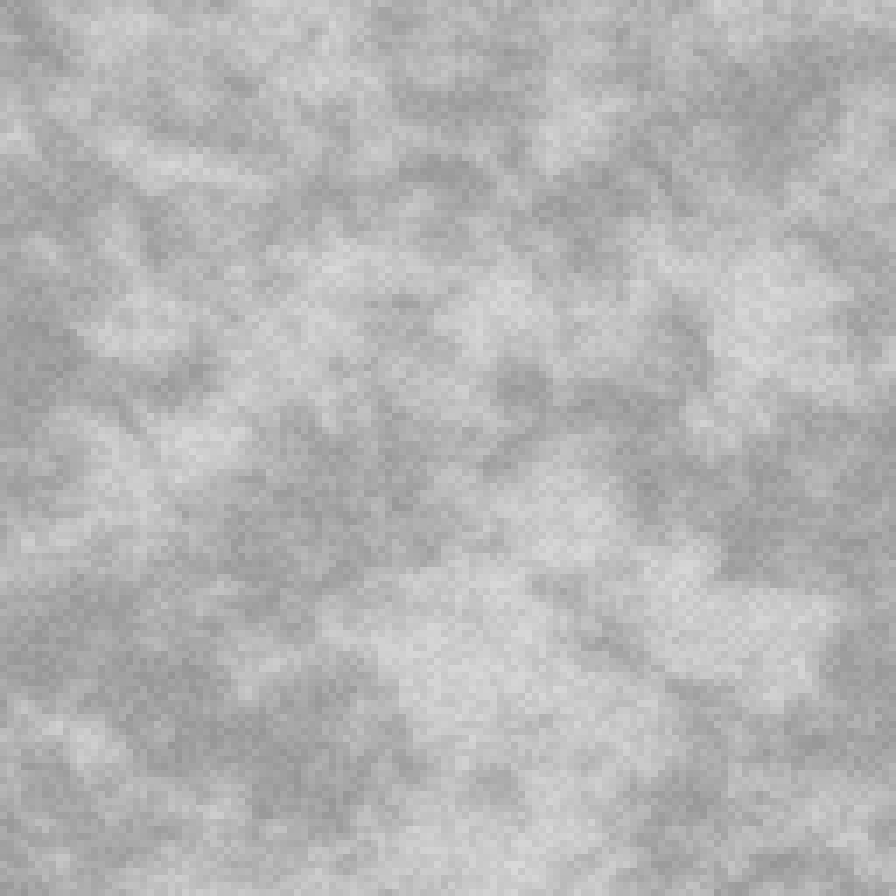
A WebGL 2 fragment shader for this texture:

```glsl
#version 300 es
precision highp float;
// Mottled grey stone built from square cells: four octaves of rotated,
// gently warped value noise make small dark clumps and pale wisps,
// and a random offset per cell adds fine grain.

uniform vec2 u_resolution;
out vec4 fragColor;

float hash(vec2 p) {
  return fract(sin(dot(p, vec2(127.1, 311.7))) * 43758.5453);
}

float valueNoise(vec2 p) {
  vec2 corner = floor(p);
  vec2 f = fract(p);
  f = f * f * (3.0 - 2.0 * f);
  float low = mix(hash(corner), hash(corner + vec2(1.0, 0.0)), f.x);
  float high = mix(hash(corner + vec2(0.0, 1.0)), hash(corner + 1.0), f.x);
  return mix(low, high, f.y);
}

// Sum of octaves centred on zero, each turned to hide the lattice
float mottling(vec2 p) {
  const mat2 turn = mat2(0.8, 0.6, -0.6, 0.8);
  float sum = 0.0;
  float weight = 1.0;
  for (int octave = 0; octave < 4; octave++) {
    p = turn * p;
    sum += weight * (valueNoise(p) - 0.5);
    p = p * 2.0 + 17.3;
    weight *= 0.86;
  }
  return sum;
}

// Grey level of the square cell that holds this point
float stone(vec2 uv) {
  const float cellCount = 128.0;
  vec2 cell = floor(uv * cellCount);
  vec2 p = (cell + 0.5) / cellCount * vec2(5.2, 6.4);

  // Bend the clumps into irregular outlines
  vec2 warp = vec2(valueNoise(p * 2.0 + 31.0), valueNoise(p * 2.0 + 57.0));
  p += 0.2 * (warp - 0.5);

  // Flatten the darkest and palest patches, then add grain
  float tone = 0.11 * tanh(1.65 * mottling(p));
  float grain = hash(cell + 0.37) - 0.5;
  return 0.715 + tone + 0.07 * grain;
}

void main() {
  // Four samples per pixel smooth the cell edges at any size
  float grey = 0.0;
  for (int i = 0; i < 4; i++) {
    vec2 offset = vec2(i % 2, i / 2) * 0.5 - 0.25;
    grey += 0.25 * stone((gl_FragCoord.xy + offset) / u_resolution.y);
  }
  fragColor = vec4(vec3(grey), 1.0);
}
```
